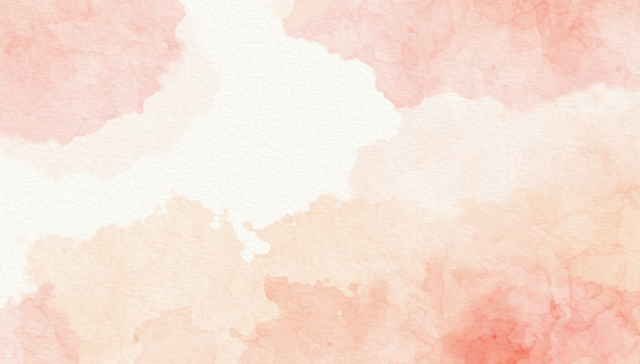
Write a WebGL 1 fragment shader that draws this background.

```glsl
precision highp float;
// Peach and coral watercolour washes around a bare area of textured paper.
uniform vec2 u_resolution;

// Colours
const vec3 PAPER = vec3(0.977, 0.972, 0.951);
const vec3 BLUSH = vec3(0.970, 0.895, 0.850);
const vec3 PEACH = vec3(0.972, 0.870, 0.780);
const vec3 APRICOT = vec3(0.965, 0.780, 0.670);
const vec3 ROSE = vec3(0.965, 0.765, 0.730);
const vec3 CORAL = vec3(0.962, 0.720, 0.630);
const vec3 RED = vec3(0.960, 0.540, 0.480);

// Edges and texture, in canvas heights
const float CRISP = 0.003;
const float SOFT = 0.016;
const float RIM_WIDTH = 0.005;
const float RIM_STRENGTH = 0.34;
const float COARSE_WARP = 0.13;
const float MIDDLE_WARP = 0.075;
const float FINE_WARP = 0.045;
const float DENSITY = 0.84;
const float BLOOM = 0.21;
const float VEIN = 0.22;
const float SPECKLE = 0.22;
const float TOOTH = 0.026;
const float DROP_CELL = 0.25;
const float DROP_SHARE = 0.5;

float hash(vec2 p) {
  vec3 q = fract(vec3(p.xyx) * 0.1031);
  q += dot(q, q.yzx + 33.33);
  return fract((q.x + q.y) * q.z);
}

float noise(vec2 p) {
  vec2 i = floor(p), f = fract(p);
  f = f * f * (3.0 - 2.0 * f);
  return mix(mix(hash(i), hash(i + vec2(1, 0)), f.x),
             mix(hash(i + vec2(0, 1)), hash(i + vec2(1, 1)), f.x), f.y);
}

float fbm(vec2 p) {
  float sum = 0.0, amp = 0.5;
  for (int i = 0; i < 5; i++) {
    sum += amp * noise(p);
    p = mat2(1.6, 1.2, -1.2, 1.6) * p + 17.3;
    amp *= 0.5;
  }
  return sum;
}

vec2 fbm2(vec2 p) { return vec2(fbm(p), fbm(p + 41.7)) - 0.485; }

// Approximate distance into an ellipse, positive inside
float blob(vec2 p, float x, float y, float rx, float ry) {
  return (1.0 - length((p - vec2(x, y)) / vec2(rx, ry))) * min(rx, ry);
}

// Feathered ellipse from 0 at its edge to 1 at its centre
float glow(vec2 p, float x, float y, float rx, float ry) {
  return smoothstep(0.0, 1.0, 1.0 - length((p - vec2(x, y)) / vec2(rx, ry)));
}

// Layer of pigment with a dried rim; dryness sharpens the edge
vec3 wash(vec3 base, vec3 pigment, float d, float strength, float dryness) {
  float feather = max(mix(SOFT, CRISP, dryness), 1.0 / u_resolution.y);
  float cover = smoothstep(-feather, feather, d);
  float rim = RIM_STRENGTH * dryness * exp(-max(d, 0.0) / RIM_WIDTH);
  return mix(base, pigment, cover * (strength + rim));
}

// Overlapping dried stains, fading inward, some with a thin dark rim
float blooms(vec2 p) {
  float sum = 0.0;
  for (int i = 0; i < 5; i++) {
    float k = float(i);
    float e = fbm(p * (2.8 + 1.7 * k) + 23.0 * k) - 0.49;
    float fade = smoothstep(0.35, 0.6, noise(p * 5.0 + 11.0 * k));
    sum += smoothstep(-0.006, 0.010, e) * (0.3 + 0.6 * exp(-max(e, 0.0) * 16.0));
    sum += VEIN / BLOOM * fade * exp(-abs(e - 0.008) * 130.0);
  }
  return sum - 1.4;
}

// Small scattered drops, one at most per cell
float drops(vec2 p) {
  vec2 cell = floor(p / DROP_CELL);
  vec2 at = 0.2 + 0.6 * vec2(hash(cell + 5.1), hash(cell + 9.7));
  float r = mix(0.007, 0.016, hash(cell + 3.3));
  float d = length(p - (cell + at) * DROP_CELL);
  return step(hash(cell + 1.9), DROP_SHARE) * (1.0 - smoothstep(0.4 * r, r, d));
}

void main() {
  vec2 p = gl_FragCoord.xy / u_resolution.y;
  p.x *= 1.7534 * u_resolution.y / u_resolution.x;
  vec2 ragged = MIDDLE_WARP * fbm2(p * 10.0 + 6.0) + FINE_WARP * fbm2(p * 24.0);
  vec2 w = p + COARSE_WARP * fbm2(p * 4.5) + ragged;
  vec2 torn = w + 1.5 * ragged;
  float dry = smoothstep(0.34, 0.52, fbm(p * 3.5 + 8.0));
  vec3 col = PAPER;

  // Pale veils: upper left, and the stepped right side
  col = wash(col, BLUSH, blob(w, 0.25, 0.82, 0.33, 0.30), 0.38, dry * 0.5);
  float side = mix(0.98, 1.085, smoothstep(0.57, 0.61, w.y));
  col = wash(col, BLUSH, w.x - side, 0.72, dry * 0.8);
  col = mix(col, APRICOT, 0.7 * glow(w, 1.69, 0.42, 0.34, 0.32));

  // Peach hills along the bottom
  float hills = max(blob(torn, 0.365, 0.09, 0.32, 0.34), blob(torn, 0.537, 0.34, 0.11, 0.115));
  hills = max(hills, blob(torn, 0.913, 0.09, 0.27, 0.33));
  hills = max(hills, blob(torn, 1.14, 0.24, 0.17, 0.21));
  hills = max(hills, blob(torn, 1.45, 0.06, 0.50, 0.41));
  col = wash(col, PEACH, hills, 0.76, dry * 0.8);

  // Rose and coral clouds at the upper corners
  col = wash(col, ROSE, blob(w, 0.09, 0.955, 0.42, 0.345), 0.55, dry);
  col = mix(col, CORAL, 0.45 * glow(w, 0.14, 0.96, 0.40, 0.24));
  float cloud = max(blob(w, 1.46, 1.046, 0.685, 0.32), blob(w, 1.12, 0.77, 0.07, 0.06));
  col = wash(col, ROSE, cloud, 0.62, dry);
  col = mix(col, CORAL, 0.8 * glow(w, 1.46, 0.98, 0.48, 0.25));
  col = mix(col, RED, 0.22 * glow(w, 1.55, 0.97, 0.36, 0.18));
  col = wash(col, PEACH, blob(w, 0.80, 1.0, 0.08, 0.035), 0.5, dry);

  // Coral pools at the bottom
  col = wash(col, ROSE, blob(torn, 0.0, 0.0, 0.25, 0.19), 0.5, dry * 0.5);
  col = wash(col, APRICOT, blob(torn, 0.51, 0.03, 0.08, 0.11), 0.45, dry);
  col = mix(col, CORAL, 0.6 * glow(w, 1.40, 0.10, 0.55, 0.42));
  float pools = max(blob(torn, 0.89, 0.04, 0.23, 0.165), blob(torn, 1.37, 0.0, 0.30, 0.26));
  pools = max(pools, blob(torn, 1.69, 0.04, 0.25, 0.25));
  col = wash(col, CORAL, pools, 0.52, dry * 0.8);
  col = mix(col, RED, 0.7 * glow(torn, 1.37, 0.05, 0.22, 0.17));
  col = mix(col, RED, 0.65 * glow(torn, 1.59, 0.12, 0.24, 0.19));

  // Lifted highlights
  float lift = glow(torn, 1.25, 0.70, 0.10, 0.07) + glow(torn, 1.19, 0.42, 0.12, 0.10);
  col = mix(col, PAPER, 0.65 * min(lift + glow(torn, 1.62, 0.69, 0.12, 0.06), 1.0));

  // Uneven pigment, then drops and paper tooth
  float density = 1.0 + 0.9 * (fbm(w * 7.0 + 3.0) - 0.485) + BLOOM * blooms(p + 0.4 * (w - p));
  density += SPECKLE * (fbm(p * 45.0) - 0.485) + 0.5 * drops(p);
  col = PAPER - (PAPER - col) * DENSITY * max(density, 0.35);
  vec2 fibre = p * vec2(100.0, 190.0);
  col += TOOTH * (noise(fibre) - noise(fibre + vec2(0.5, 0.8)));
  gl_FragColor = vec4(clamp(col, 0.0, 1.0), 1.0);
}
```
